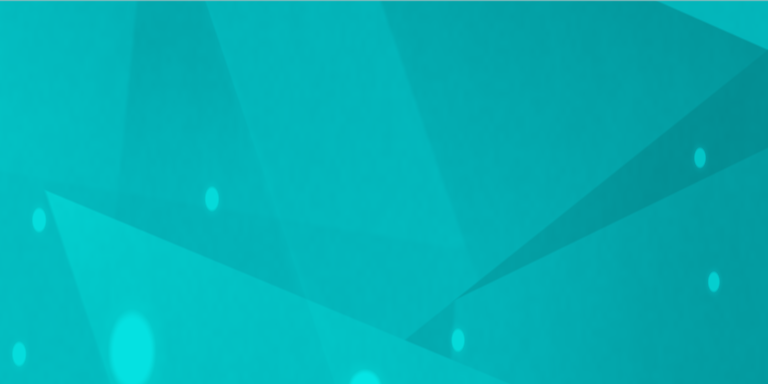
This background is drawn by a Shadertoy shader. Its source:

```glsl
// Overlapping translucent teal facets with soft oval glows and faint grain.

// Signed distance from the line a -> b, positive on its left.
float lineSide(vec2 p, vec2 a, vec2 b) {
    vec2 dir = normalize(b - a);
    vec2 rel = p - a;
    return dir.x * rel.y - dir.y * rel.x;
}

// Coverage of the half plane to the left of a -> b.
float halfPlane(vec2 p, vec2 a, vec2 b, float blur) {
    return smoothstep(-blur, blur, lineSide(p, a, b));
}

// Soft-edged upright oval.
float ovalGlow(vec2 p, vec2 center, vec2 radius, float softness) {
    float d = length((p - center) / radius);
    return 1.0 - smoothstep(1.0 - softness, 1.0 + softness, d);
}

float hash(vec2 cell) {
    vec3 q = fract(cell.xyx * 0.1031);
    q += dot(q, q.yzx + 33.33);
    return fract((q.x + q.y) * q.z);
}

// Smooth noise in -0.5..0.5.
float valueNoise(vec2 p) {
    vec2 cell = floor(p);
    vec2 f = fract(p);
    f = f * f * (3.0 - 2.0 * f);
    float low = mix(hash(cell), hash(cell + vec2(1.0, 0.0)), f.x);
    float high = mix(hash(cell + vec2(0.0, 1.0)), hash(cell + 1.0), f.x);
    return mix(low, high, f.y) - 0.5;
}

// Teal ramp indexed by its green level.
vec3 teal(float level) {
    float blueShift = 0.02 * (1.0 - smoothstep(0.69, 0.82, level));
    return vec3(0.01 + 0.01 * smoothstep(0.75, 0.88, level), level, level + blueShift);
}

// Brightness of the layered facets; x spans 0..2 and y spans 0..1.
float facetLevel(vec2 p, float blur) {
    vec2 leftApex = vec2(0.117, 0.505);
    vec2 wedgeApex = vec2(1.185, 0.219);
    vec2 corner = vec2(2.0, 0.870);
    vec2 bandTop = vec2(0.534, 1.0);
    vec2 bandFoot = vec2(0.872, 0.0);

    // Steep bands, from left to right
    float eastC = halfPlane(p, vec2(0.357, 1.0), vec2(0.3125, 0.557), blur * 2.0);
    float eastA = halfPlane(p, bandTop, bandFoot, blur);
    float eastB = halfPlane(p, vec2(0.990, 1.0), vec2(1.216, 0.349), blur * 2.0);
    float level = 0.755 - 0.10 * p.x - 0.02 * smoothstep(0.6, 1.0, p.y);
    level = mix(level, 0.712 - 0.054 * smoothstep(0.45, 1.0, p.y), eastC);
    level = mix(level, 0.735 - 0.030 * p.y, eastA);
    level = mix(level, 0.703 - 0.085 * (p.x - 1.1) - 0.085 * (p.y - 0.4), eastB);
    float bandRim = lineSide(p, bandTop, bandFoot) / 0.012;
    level += 0.010 * exp(-bandRim * bandRim);

    // Shallow shade under the upper bands
    float below = halfPlane(p, vec2(1.216, 0.349), vec2(0.0, 0.552), blur * 2.5);
    level -= below * (1.0 - eastB) * 0.012;

    // Bright corner and dark wedge on the right
    float cornerLight = 1.0 - halfPlane(p, corner, vec2(1.706, 1.0), blur);
    level = mix(level, 0.712, cornerLight);
    float underUpper = halfPlane(p, corner, wedgeApex, blur);
    float underLower = halfPlane(p, vec2(2.0, 0.615), wedgeApex, blur);
    float wedgeLevel = mix(0.635, 0.560, smoothstep(1.2, 1.9, p.x));
    float lowerLevel = 0.713 - 0.105 * smoothstep(1.1, 2.0, p.x);
    level = mix(level, lowerLevel, underUpper * underLower);
    level = mix(level, wedgeLevel, underUpper * (1.0 - underLower));

    // Small shaded facet below the wedge tip
    float westOfTip = 1.0 - halfPlane(p, wedgeApex, vec2(1.175, 0.06), blur * 2.0);
    level -= 0.04 * underUpper * westOfTip;

    // Lower left facets meeting at the bright apex
    float eastE = halfPlane(p, leftApex, vec2(0.286, 0.0), blur * 1.5);
    float underD = halfPlane(p, vec2(1.328, 0.0), leftApex, blur);
    level = mix(level, 0.738, below * (1.0 - eastE) * 0.8);
    float litLevel = 0.733 + 0.09 * exp(-2.2 * distance(p, leftApex));
    litLevel += 0.016 * eastA * (1.0 - smoothstep(0.9, 1.25, p.x));
    return mix(level, litLevel, underD * eastE);
}

void mainImage(out vec4 fragColor, in vec2 fragCoord) {
    vec2 p = fragCoord / iResolution.xy * vec2(2.0, 1.0);
    float blur = max(0.0038, 1.0 / iResolution.y);
    float level = facetLevel(p, blur);

    // Upright grain, fine and broad
    level += 0.012 * valueNoise(p * vec2(75.0, 45.0));
    level += 0.008 * valueNoise(p * vec2(22.0, 9.0) + 17.0);

    // Glows: center x, center y, radius, peak level
    const int GLOW_COUNT = 8;
    vec4 glows[GLOW_COUNT] = vec4[GLOW_COUNT](
        vec4(0.102, 0.427, 0.018, 0.87), vec4(0.552, 0.482, 0.018, 0.86),
        vec4(0.050, 0.078, 0.018, 0.87), vec4(1.193, 0.114, 0.017, 0.86),
        vec4(1.823, 0.589, 0.015, 0.78), vec4(1.859, 0.266, 0.015, 0.82),
        vec4(0.344, 0.085, 0.058, 0.89), vec4(0.951, -0.015, 0.042, 0.90));
    for (int i = 0; i < GLOW_COUNT; i++) {
        vec4 glow = glows[i];
        vec2 radius = glow.z * vec2(1.0, mix(1.75, 1.2, step(0.9, glow.w)));
        float halo = ovalGlow(p, glow.xy, radius * 1.3, 0.35);
        float core = ovalGlow(p, glow.xy, radius, 0.22);
        level = mix(level, glow.w, max(core * 0.95, halo * 0.2));
    }

    // Pale hairline along the top
    vec3 color = teal(level);
    float hairline = smoothstep(0.995, 0.999, p.y);
    color = mix(color, vec3(0.55, 0.74, 0.75), hairline * 0.8);
    fragColor = vec4(color, 1.0);
}
```
